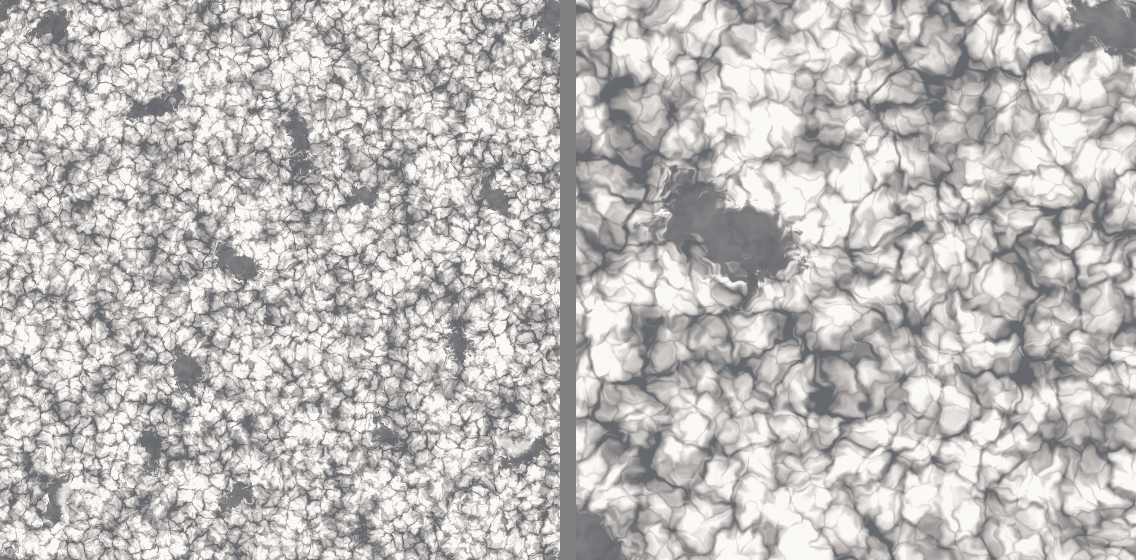
Left, the full canvas; right, a detail of the centre.
Write a WebGL 1 fragment shader that draws this texture.

```glsl
precision highp float;
// Seamless pale crusty fleece: small domed tufts, dark cracks, ragged hollows and white curls.
uniform vec2 u_resolution;

#define TUFTS 40.0        // large tufts across the tile
#define CURDS 82.0        // small tufts across the tile
#define SCARS 5.0         // hollow cells across the tile
#define SCAR_CHANCE 0.6
#define WARP 0.013
#define BASE_TONE 0.73
#define MOTTLE 0.47
#define CRACK_DEPTH 0.36
#define FIBRE 0.24
#define DARK vec3(0.40, 0.41, 0.43)
#define MIDDLE vec3(0.69, 0.67, 0.66)
#define LIGHT vec3(0.985, 0.975, 0.96)

vec2 hash2(vec2 p) {
  vec3 q = fract(p.xyx * vec3(0.1031, 0.1030, 0.0973));
  q += dot(q, q.yzx + 33.33);
  return fract((q.xx + q.yz) * q.zy);
}

float corner(vec2 cell, vec2 offset, float period, float seed) {
  float angle = 6.2831853 * hash2(mod(cell, period) + seed).x;
  return dot(vec2(cos(angle), sin(angle)), offset);
}

// Gradient noise that wraps after a whole number of lattice cells
float noise(vec2 p, float period, float seed) {
  vec2 i = floor(p), f = p - i;
  vec2 u = f * f * f * (f * (f * 6.0 - 15.0) + 10.0);
  vec2 x = vec2(1.0, 0.0), y = vec2(0.0, 1.0);
  float low = mix(corner(i, f, period, seed), corner(i + x, f - x, period, seed), u.x);
  float high = mix(corner(i + y, f - y, period, seed), corner(i + 1.0, f - 1.0, period, seed), u.x);
  return mix(low, high, u.y);
}

float fbm(vec2 uv, float period, float seed) {
  float sum = 0.0, weight = 1.0;
  for (int k = 0; k < 5; k++) {
    sum += weight * noise(uv * period, period, seed);
    period *= 2.0;
    weight *= 0.8;
    seed += 19.0;
  }
  return sum;
}

vec2 warp(vec2 uv, float period, float seed) {
  return vec2(noise(uv * period, period, seed), noise(uv * period, period, seed + 57.0));
}

// Cellular tufts: x = nearest distance, y = gap to the second, z = radial fibre
vec3 tufts(vec2 uv, float count, float seed) {
  vec2 p = uv * count, base = floor(p), nearest = vec2(0.0), id = vec2(0.0);
  float first = 9.0, second = 9.0;
  for (int j = -1; j <= 1; j++) {
    for (int i = -1; i <= 1; i++) {
      vec2 cell = base + vec2(float(i), float(j));
      vec2 wrapped = mod(cell, count);
      vec2 offset = p - cell - hash2(wrapped + seed);
      float d = length(offset);
      if (d < first) {
        second = first;
        first = d;
        nearest = offset;
        id = wrapped;
      } else {
        second = min(second, d);
      }
    }
  }
  vec2 ray = nearest / max(first, 0.001);
  float fibre = noise(ray * 3.0 + id * 7.0, 1024.0, seed) * smoothstep(0.1, 0.5, first);
  return vec3(first, second - first, fibre);
}

// Scattered hollows (x) and the pale curls beside them (y)
vec2 scars(vec2 uv, float ragged) {
  vec2 p = uv * SCARS, base = floor(p), mask = vec2(0.0);
  for (int j = -1; j <= 1; j++) {
    for (int i = -1; i <= 1; i++) {
      vec2 cell = base + vec2(float(i), float(j));
      vec2 id = mod(cell, SCARS);
      vec2 kind = hash2(id + 311.0), shape = hash2(id + 427.0);
      float present = step(kind.x, SCAR_CHANCE), a = 6.2831853 * shape.x;
      vec2 d = p - cell - hash2(id + 203.0);
      d = mat2(cos(a), -sin(a), sin(a), cos(a)) * d;
      float hollow = length(d / vec2(mix(0.12, 0.30, shape.y), 0.10)) + 0.85 * ragged;
      mask.x = max(mask.x, present * (1.0 - smoothstep(0.65, 1.15, hollow)));
      vec2 c = d - vec2(0.0, 0.20);
      float curl = max(length(c) - 0.17, 0.15 - length(c - vec2(0.06, 0.05))) + 0.03 * ragged;
      float curled = present * step(0.55, kind.y);
      mask.y = max(mask.y, curled * (1.0 - smoothstep(-0.025, 0.025, curl)));
    }
  }
  return mask;
}

void main() {
  vec2 uv = gl_FragCoord.xy / u_resolution;
  vec2 bent = uv + WARP * (warp(uv, 20.0, 5.0) + 0.5 * warp(uv, 70.0, 11.0) + 0.25 * warp(uv, 160.0, 23.0));
  float mottle = fbm(bent, 12.0, 31.0);
  vec3 large = tufts(bent, TUFTS, 101.0), small = tufts(bent, CURDS, 173.0);

  // Domes lit at their crowns, with cracks that fade in and out
  float crackShare = smoothstep(-0.35, 0.25, noise(uv * 16.0, 16.0, 71.0));
  float tone = BASE_TONE + MOTTLE * mottle;
  tone += 0.8 * (0.45 - large.x) + 0.42 * (0.45 - small.x);
  tone -= CRACK_DEPTH * mix(0.5, 1.2, crackShare) * (1.0 - smoothstep(0.0, 0.22, large.y));
  tone -= 0.5 * CRACK_DEPTH * (1.0 - smoothstep(0.0, 0.24, small.y));
  tone += FIBRE * (large.z + 0.6 * small.z);

  // Hollows sink to flat grey, curls rise to smooth white
  vec2 scar = scars(bent, fbm(bent, 24.0, 83.0));
  tone = mix(tone, 0.06 + 0.12 * mottle, 0.92 * scar.x);
  tone = mix(tone, 0.93 + 0.15 * mottle, 0.85 * scar.y);

  tone = clamp(tone, 0.0, 1.0);
  vec3 color = mix(DARK, MIDDLE, min(tone * 2.0, 1.0));
  color = mix(color, LIGHT, max(tone * 2.0 - 1.0, 0.0));
  gl_FragColor = vec4(color, 1.0);
}
```
